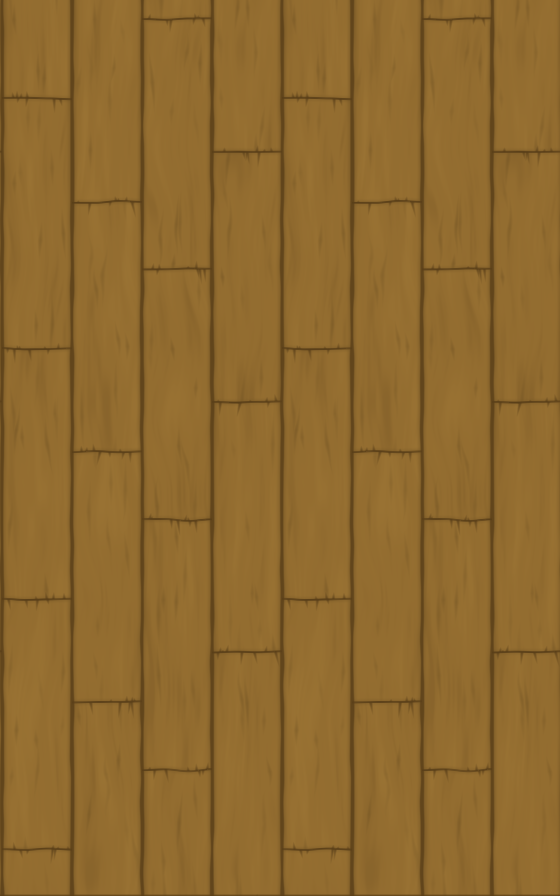
A Shadertoy shader for this texture:

```glsl
// Brown plank floor: eight columns of long boards with staggered end joints.
// Each board gets its own stretched-noise grain, tapered cracks and split ends;
// the four-column pattern repeats twice across the canvas.

const float COLUMNS = 8.0;
const float PATTERN_COLUMNS = 4.0;
const float BOARD_LENGTH = 3.575;   // in board widths
const float SEAM_SHIFT = 0.03;

const vec3 LIGHT_WOOD = vec3(0.605, 0.452, 0.203);
const vec3 WOOD = vec3(0.578, 0.427, 0.188);
const vec3 DIM_WOOD = vec3(0.53, 0.388, 0.168);
const vec3 SHADOW = vec3(0.45, 0.33, 0.14);
const vec3 GROOVE = vec3(0.35, 0.245, 0.095);

float hash(vec2 p) {
    vec3 q = fract(p.xyx * vec3(0.1031, 0.1030, 0.0973));
    q += dot(q, q.yzx + 33.33);
    return fract((q.x + q.y) * q.z);
}

float noise(vec2 p) {
    vec2 i = floor(p), f = fract(p);
    f = f * f * (3.0 - 2.0 * f);
    vec2 e = vec2(0.0, 1.0);
    return mix(mix(hash(i), hash(i + e.yx), f.x),
               mix(hash(i + e.xy), hash(i + e.yy), f.x), f.y);
}

// Streaks running along the board, gently bent; result is about -1 to 1
float grain(vec2 q, float seed) {
    float x = q.x + 0.3 * (noise(vec2(q.x * 1.5, q.y * 0.9) + seed) - 0.5);
    float broad = noise(vec2(x * 5.0, q.y * 0.8) + seed);
    float medium = noise(vec2(x * 11.0, q.y * 1.4) + seed * 1.7);
    float fine = noise(vec2(x * 26.0, q.y * 2.2) + seed * 2.3);
    return broad + 0.6 * medium + 0.4 * fine - 1.0;
}

// Slanted stroke, widest in the middle and pointed at both ends
float stroke(vec2 d, float halfLength, float slant, float width, float pixel) {
    float taper = max(1.0 - abs(d.y) / halfLength, 0.0);
    float side = abs(d.x - slant * d.y);
    return taper * (1.0 - smoothstep(0.0, width * taper + pixel, side));
}

// Long faint cracks scattered over one board
float cracks(vec2 q, float seed, float pixel) {
    float mask = 0.0;
    q.x += 0.06 * (noise(vec2(q.x * 2.0, q.y * 3.0) + seed) - 0.5);
    for (float i = 0.0; i < 9.0; i++) {
        vec2 key = vec2(seed, i * 7.1);
        vec2 center = vec2(0.1 + 0.8 * hash(key), BOARD_LENGTH * hash(key + 3.7));
        float halfLength = mix(0.15, 0.5, hash(key + 11.3));
        float slant = 0.24 * (hash(key + 17.9) - 0.6);
        float strength = mix(0.25, 0.8, hash(key + 23.1));
        mask = max(mask, strength * stroke(q - center, halfLength, slant, 0.035, pixel));
    }
    return mask;
}

// Short splits leaving a joint; away is the distance from that joint
float splits(float x, float away, float seed, float reach, float pixel) {
    float mask = 0.0;
    for (float i = 0.0; i < 4.0; i++) {
        vec2 key = vec2(seed, i * 5.3);
        float slant = 0.5 * (hash(key + 2.9) - 0.5);
        float size = reach * mix(0.3, 1.0, hash(key + 8.1));
        vec2 d = vec2(x - mix(0.08, 0.95, hash(key)), away);
        mask = max(mask, stroke(d, size, slant, 0.025, pixel));
    }
    return mask;
}

// Antialiased band around zero distance
float band(float d, float halfWidth, float blur) {
    return 1.0 - smoothstep(halfWidth - blur, halfWidth + blur, d);
}

void mainImage(out vec4 fragColor, in vec2 fragCoord) {
    float pixel = COLUMNS / iResolution.x;
    vec2 p = fragCoord * pixel;

    // Column, with slightly uneven long seams
    float x = p.x - SEAM_SHIFT;
    float column = mod(floor(x), PATTERN_COLUMNS);
    float u = fract(x);
    float seam = min(u, 1.0 - u) + 0.018 * (noise(vec2(u * 2.0 + column * 9.0, p.y * 3.0)) - 0.5);

    // Row, staggered per column, with a wavering end joint
    vec4 stagger = vec4(0.186, 0.774, 0.503, 0.974);
    float y = p.y + 0.035 * (noise(vec2(u * 3.0 + column * 5.0, p.y * 0.7)) - 0.5);
    float along = y / BOARD_LENGTH - stagger[int(column)];
    float row = floor(along);
    vec2 q = vec2(u, fract(along) * BOARD_LENGTH);
    float top = BOARD_LENGTH - q.y;
    float joint = min(q.y, top);
    float seed = 13.0 + column * 17.3 + (row + 2.0) * 41.7;

    // Board surface
    float g = grain(q, seed) + 0.15 * (hash(vec2(seed, 4.0)) - 0.5);
    vec3 color = mix(WOOD, LIGHT_WOOD, 0.8 * smoothstep(0.0, 0.8, g));
    color = mix(color, DIM_WOOD, 0.85 * smoothstep(0.0, 0.8, -g));
    color = mix(color, SHADOW, 0.65 * cracks(q, seed, pixel));

    // Soft shading beside the gaps, then splits and the gaps themselves
    color = mix(color, SHADOW, 0.6 * band(seam, 0.045, 0.045));
    color = mix(color, SHADOW, 0.35 * band(joint, 0.035, 0.035));
    float split = max(splits(u, top, seed, 0.25, pixel), splits(u, q.y, seed + 6.0, 0.12, pixel));
    color = mix(color, GROOVE, 0.8 * split);
    color = mix(color, GROOVE, 0.8 * band(seam, 0.024, max(0.014, 0.6 * pixel)));
    float wear = mix(0.6, 1.0, noise(vec2(u * 5.0, seed)));
    color = mix(color, GROOVE, wear * band(joint, 0.014, max(0.008, 0.6 * pixel)));

    // Dark closing line along the bottom edge
    color = mix(color, GROOVE, 0.7 * band(p.y, 0.02, max(0.012, 0.6 * pixel)));
    fragColor = vec4(color, 1.0);
}
```
